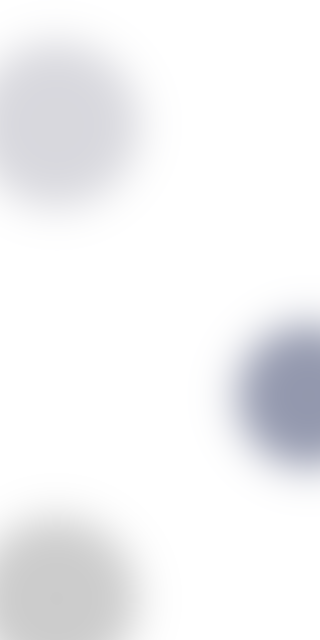
Reproduce this background procedurally as a WebGL 1 fragment shader.

```glsl
precision highp float;
// Three large, softly blurred discs in grey and slate blue on a white ground.

uniform vec2 u_resolution;

#define PAPER       vec3(1.0)
#define LILAC_GREY  vec3(0.846, 0.846, 0.868)
#define SLATE_BLUE  vec3(0.575, 0.595, 0.680)
#define WARM_GREY   vec3(0.798, 0.798, 0.798)
#define BLUR        0.064

// Cumulative normal curve: the profile of an edge under Gaussian blur
float gaussianEdge(float x) {
  x = clamp(x, -5.0, 5.0);
  return 1.0 / (1.0 + exp(-x * (1.5976 + 0.07056 * x * x)));
}

// Coverage of a blurred disc
float softDisc(vec2 p, vec2 center, float radius) {
  return gaussianEdge((radius - length(p - center)) / BLUR);
}

void main() {
  // Canvas units: width 1, height 2
  vec2 p = gl_FragCoord.xy / u_resolution * vec2(1.0, 2.0);

  vec3 color = PAPER;
  color = mix(color, LILAC_GREY, softDisc(p, vec2(0.177, 1.610), 0.250));
  color = mix(color, SLATE_BLUE, softDisc(p, vec2(0.964, 0.763), 0.213));
  color = mix(color, WARM_GREY, softDisc(p, vec2(0.177, 0.130), 0.243));

  gl_FragColor = vec4(color, 1.0);
}
```
